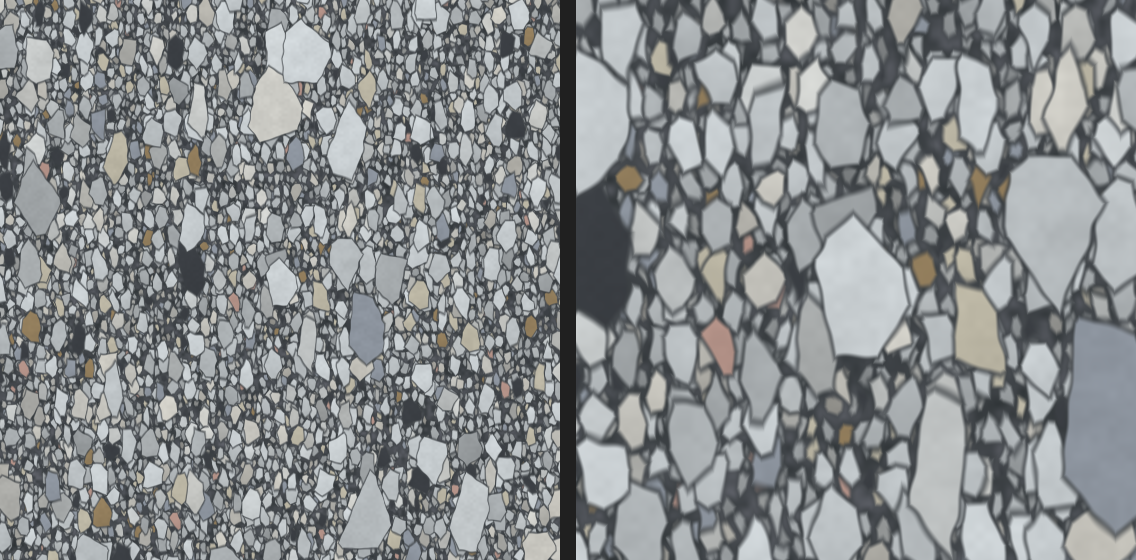
Left: the whole. Right: its middle third, enlarged.
Give the GLSL for this texture, as a WebGL 1 fragment shader.

```glsl
precision highp float;
// Exposed-aggregate stone: pale, angular chips of many sizes set in dark binder.
// Layers of jittered cells run from fine to coarse; each cell may hold one
// chipped polygon, painted with a dark seam around it over the finer layers.
uniform vec2 u_resolution;

#define FINEST 98.0      // cells across the canvas in the finest layer
#define LAYER_RATIO 0.62 // cell count of each layer relative to the finer one
#define STRETCH 0.68     // below 1 makes the chips taller than wide
#define LEAN 0.16        // mean tilt of the chips, in radians
#define SEAM 0.0034      // width of the dark seam around a chip
#define SOFTNESS 0.0013  // half width of an edge
#define DENSITY 0.92     // share of filled cells in the finest layer
#define THINNING 0.09    // how fast coarse chips become rare

const int LAYERS = 6;
const int SIDES = 7;
const float TAU = 6.2831853;

float hash(vec2 p) {
  return fract(sin(dot(p, vec2(127.1, 311.7))) * 43758.5453);
}

float noise(vec2 p) {
  vec2 i = floor(p);
  vec2 f = fract(p);
  f = f * f * (3.0 - 2.0 * f);
  return mix(mix(hash(i), hash(i + vec2(1.0, 0.0)), f.x),
             mix(hash(i + vec2(0.0, 1.0)), hash(i + vec2(1.0, 1.0)), f.x), f.y);
}

// Signed distance to an irregular convex polygon, as a maximum of half planes.
float chipDistance(vec2 q, vec2 seed) {
  float d = -1.0;
  for (int i = 0; i < SIDES; i++) {
    float k = float(i);
    float angle = TAU * (k + 0.7 * hash(seed + k * 1.7)) / float(SIDES);
    float reach = mix(0.27, 0.5, hash(seed + k * 2.3 + 9.1));
    d = max(d, dot(q, vec2(cos(angle), sin(angle))) - reach);
  }
  return d;
}

// Mostly cool pale grey, some cream, and a few dark, pink or ochre chips.
vec3 chipColour(vec2 seed, float layer) {
  float pick = hash(seed + 31.7);
  float tone = mix(0.60, 0.83, sqrt(hash(seed + 47.3)));
  tone *= mix(0.82, 1.0, smoothstep(0.0, 1.5, layer));
  vec3 tint = mix(vec3(0.97, 1.0, 1.015), vec3(1.01, 1.0, 0.96),
                  smoothstep(0.55, 1.0, hash(seed + 53.9)));
  vec3 colour = tone * tint;
  if (pick < 0.045) colour = vec3(0.23, 0.245, 0.265);
  else if (pick < 0.057) colour = vec3(0.70, 0.57, 0.53);
  else if (pick < 0.067) colour = vec3(0.57, 0.49, 0.36);
  else if (pick < 0.11) colour = vec3(0.73, 0.71, 0.64);
  else if (pick < 0.16) colour = vec3(0.55, 0.58, 0.62);
  return colour;
}

vec3 binderColour(vec2 p) {
  float mottling = 0.6 * noise(p * 150.0) + 0.4 * noise(p * 45.0 + 7.0);
  return mix(vec3(0.17, 0.19, 0.20), vec3(0.38, 0.39, 0.42), mottling);
}

void main() {
  float size = min(u_resolution.x, u_resolution.y);
  vec2 p = gl_FragCoord.xy / size;
  float soft = max(SOFTNESS, 0.6 / size);
  vec3 colour = binderColour(p);
  vec3 seamColour = mix(vec3(0.23, 0.25, 0.26), colour, 0.5);

  // Slight warp for worn outlines, and a faint grain for the chip faces.
  vec2 warped = p + 0.0035 * (vec2(noise(p * 75.0), noise(p * 75.0 + 19.0)) - 0.5);
  float grain = 0.6 * noise(p * 55.0 + 3.0) + 0.4 * noise(p * 190.0) - 0.5;

  for (int l = 0; l < LAYERS; l++) {
    float layer = float(l);
    float cells = FINEST * pow(LAYER_RATIO, layer);
    float filled = DENSITY * exp(-THINNING * layer * layer);
    vec2 scale = cells * vec2(1.0, STRETCH);
    vec2 g = warped * scale + layer * 5.37;

    for (int y = -1; y <= 1; y++) {
      for (int x = -1; x <= 1; x++) {
        vec2 cell = floor(g) + vec2(float(x), float(y));
        vec2 seed = cell + layer * 73.1;
        vec2 centre = cell + mix(vec2(0.2), vec2(0.8),
                                 vec2(hash(seed + 11.3), hash(seed + 23.9)));
        // Broad patches hold fewer chips and show more binder.
        float patchiness = 0.72 + 0.5 * noise((centre - layer * 5.37) / scale * 13.0);
        if (hash(seed + 5.1) > filled * patchiness) continue;

        // Tilt and narrow the chip, then measure it in canvas units.
        float tilt = LEAN + 0.9 * (hash(seed + 61.7) - 0.5);
        float narrow = mix(0.6, 1.05, hash(seed + 71.3));
        float c = cos(tilt);
        float s = sin(tilt);
        vec2 q = g - centre;
        q = vec2(c * q.x + s * q.y, c * q.y - s * q.x);
        q.x /= narrow;
        float d = chipDistance(q, seed) * narrow / cells;

        // Dark seam first, then the chip face, lit a little from above.
        float seam = 1.0 - smoothstep(0.0, SEAM, d);
        float face = 1.0 - smoothstep(-soft, soft, d);
        vec3 chip = chipColour(seed, layer) * (1.0 + 0.09 * grain + 0.05 * q.y);
        colour = mix(colour, seamColour, 0.85 * seam);
        colour = mix(colour, chip, face);
      }
    }
  }
  gl_FragColor = vec4(colour, 1.0);
}
```
